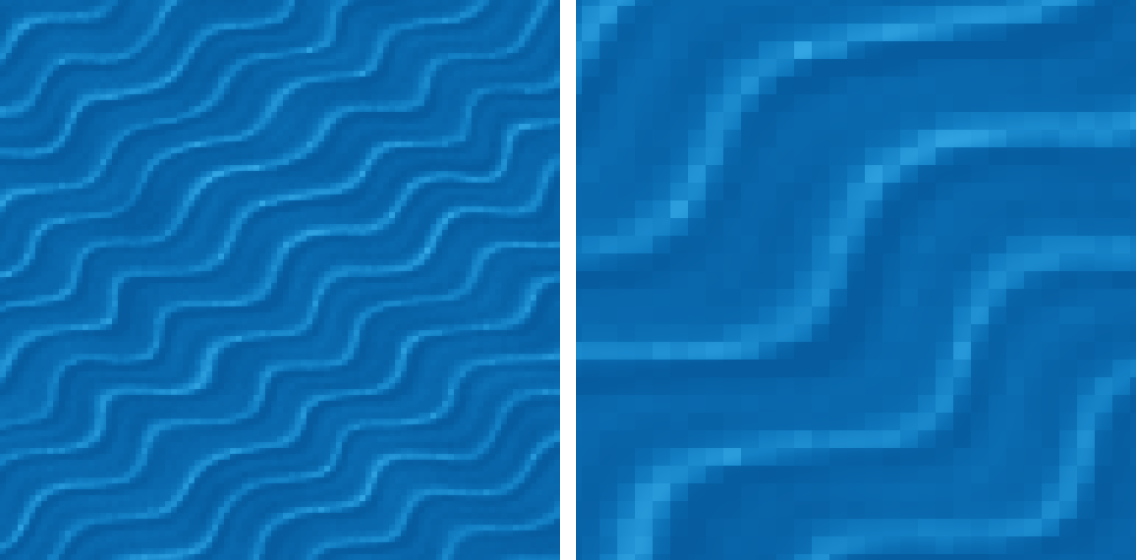
Left, the full canvas; right, a detail of the centre.
Reproduce this texture procedurally as a Shadertoy shader.

```glsl
// Rippled blue water: wavy slanted crests drawn on a grid of small square cells.

#define CELLS 95.0        // cells across the canvas height
#define RIPPLES 10.4      // crests per canvas height
#define SLOPE 0.55        // mean rise of the crests
#define BEND_FREQ 4.65    // bends across the canvas
#define BEND_SIZE 0.026   // depth of each bend
#define WARP 0.045        // large-scale irregularity
#define CREST_GAIN 2.45   // brightness of the crests
#define SHADOW 0.75       // darkness below the crests
#define GRAIN 0.6         // tone jitter per cell
#define SOFTNESS 0.3      // share of smooth shading under the cells

const float TAU = 6.2831853;
const vec3 DEEP  = vec3(0.025, 0.37, 0.63);
const vec3 BODY  = vec3(0.04, 0.42, 0.69);
const vec3 LIGHT = vec3(0.07, 0.49, 0.76);
const vec3 CREST = vec3(0.12, 0.56, 0.82);
const vec3 GLINT = vec3(0.20, 0.65, 0.89);

float hash(vec2 p) {
    vec3 q = fract(p.xyx * vec3(0.1031, 0.1030, 0.0973));
    q += dot(q, q.yzx + 33.33);
    return fract((q.x + q.y) * q.z);
}

float cornerSlope(vec2 corner, vec2 offset) {
    float angle = TAU * hash(corner + 71.0);
    return dot(vec2(cos(angle), sin(angle)), offset);
}

// Gradient noise, roughly -0.7 to 0.7
float noise(vec2 p) {
    vec2 i = floor(p), f = p - i;
    vec2 w = f * f * f * (f * (f * 6.0 - 15.0) + 10.0);
    vec2 e = vec2(1.0, 0.0);
    float low = mix(cornerSlope(i, f), cornerSlope(i + e, f - e), w.x);
    float high = mix(cornerSlope(i + e.yx, f - e.yx), cornerSlope(i + 1.0, f - 1.0), w.x);
    return mix(low, high, w.y);
}

float bell(float x, float width) {
    return exp(-x * x / (width * width));
}

// Tone of the water: 0 is deep, 3 is a crest; y holds the crest strength
vec2 waterTone(vec2 p) {
    // Bent, slanted ripple phase that grows downward
    float across = dot(p, vec2(0.6, 0.8));
    float bend = sin(TAU * (BEND_FREQ * across + 0.35 * noise(p * 2.6 + 5.0)) + 1.2);
    float depth = BEND_SIZE * (1.0 + 0.45 * noise(p * 3.0 + 40.0));
    float height = p.y - SLOPE * p.x + depth * bend;
    height += WARP * noise(p * 2.3 + 17.0) + 0.012 * noise(p * 9.0 + 60.0);
    float phase = -height * RIPPLES;

    // Narrow crest, soft above and steep below, with a shadow at its foot
    float d = fract(phase) - 0.5;
    float crest = bell(d, d < 0.0 ? 0.13 : 0.085);
    float strength = 0.85 + 0.6 * noise(vec2(across * 7.0, floor(phase) * 3.7 + 0.4));
    float shadow = bell(d - 0.21, 0.13) + 0.35 * bell(d + 0.34, 0.12);

    // Faint streaks that follow the ripples
    float streaks = noise(vec2(phase * 2.3, across * 7.0) + 90.0);
    float patches = noise(p * 5.0 + 130.0);
    float tone = 0.72 + CREST_GAIN * strength * crest - SHADOW * shadow;
    tone += 0.85 * streaks + 0.4 * patches;
    return vec2(tone, crest);
}

// One flat cell with its own jitter and an occasional glint
float cellTone(vec2 cell) {
    vec2 water = waterTone((cell + 0.5) / CELLS);
    float jitter = GRAIN * (hash(cell + 7.0) - 0.5);
    float glint = 0.9 * water.y * step(0.9, hash(cell + 211.0));
    return water.x + jitter * (0.7 + 0.8 * water.y) + glint;
}

vec3 waterColor(float tone) {
    vec3 color = mix(DEEP, BODY, clamp(tone, -0.15, 1.0));
    color = mix(color, LIGHT, clamp(tone - 1.0, 0.0, 1.0));
    color = mix(color, CREST, clamp(tone - 2.0, 0.0, 1.0));
    return mix(color, GLINT, clamp(tone - 3.0, 0.0, 1.0));
}

void mainImage(out vec4 fragColor, in vec2 fragCoord) {
    vec2 uv = fragCoord / iResolution.y;

    // Blend the four nearest cells over one pixel to smooth their edges
    vec2 grid = uv * CELLS - 0.5;
    vec2 cell = floor(grid);
    float pixel = CELLS / iResolution.y;
    vec2 w = clamp((grid - cell - 0.5) / pixel + 0.5, 0.0, 1.0);
    float low = mix(cellTone(cell), cellTone(cell + vec2(1.0, 0.0)), w.x);
    float high = mix(cellTone(cell + vec2(0.0, 1.0)), cellTone(cell + 1.0), w.x);
    float blocky = mix(low, high, w.y);

    float tone = mix(blocky, waterTone(uv).x, SOFTNESS);
    fragColor = vec4(waterColor(tone), 1.0);
}
```
